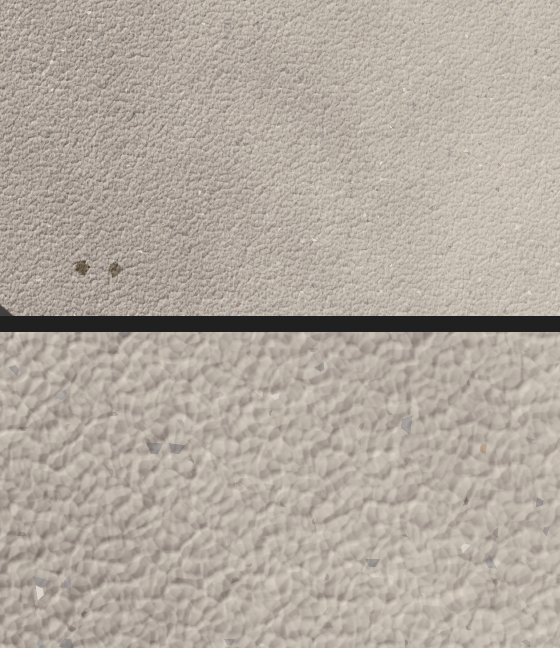
Top: the whole. Bottom: its middle third, enlarged.
Write a Shadertoy shader that draws this texture.

```glsl
// Sunlit worn asphalt: crisp cellular grains are lit by height differences,
// with coarse relief at the left fading to a pale, smoother right side.
// Grit, sparse mineral chips, two brown stains and a dark corner lie on top.

#define GRAIN_ROWS 78.0
#define ROUGH_CONTRAST 0.295
#define SMOOTH_CONTRAST 0.155
#define ROUGH_TONE 0.672
#define SMOOTH_TONE 0.768
#define WEAR_AMOUNT 0.024
#define LIGHT_DIR vec2(-0.42, 0.91)
#define PALE_CHIP vec3(0.90, 0.88, 0.85)
#define SLATE_CHIP vec3(0.49, 0.48, 0.48)
#define RUST_CHIP vec3(0.66, 0.54, 0.43)
#define STAIN_COLOR vec3(0.37, 0.32, 0.25)
#define CORNER_COLOR vec3(0.22, 0.21, 0.21)

vec3 hash3(vec2 cell) {
    vec3 q = fract(cell.xyx * vec3(0.1031, 0.1030, 0.0973));
    q += dot(q, q.yxz + 33.33);
    return fract((q.xxy + q.yzz) * q.zyx);
}

// Cellular height with narrow creases: grains of uneven height and tilt
float grainHeight(vec2 p) {
    vec2 cell = floor(p);
    float sum = 0.0;
    for (int y = -1; y <= 1; y++)
    for (int x = -1; x <= 1; x++) {
        vec2 id = cell + vec2(x, y);
        vec3 rnd = hash3(id);
        vec2 d = id + rnd.xy - p;
        float tilt = dot(d, rnd.zx - 0.5);
        sum += exp(30.0 * (0.42 * rnd.z + 0.5 * tilt - dot(d, d)));
    }
    return log(sum + 1e-9) / 30.0;
}

// Positive on slopes that face the light
float relief(vec2 p) {
    vec2 reach = 0.21 * LIGHT_DIR;
    return grainHeight(p - reach) - grainHeight(p + reach);
}

// Scattered angular chips; x is coverage, y is a random value per chip
vec2 chips(vec2 p, float rows, float share, float size) {
    vec2 q = p * rows;
    vec2 id = floor(q);
    vec3 rnd = hash3(id + rows * 3.7);
    vec3 form = hash3(id + rows * 8.3);
    vec2 d = q - id - mix(vec2(0.3), vec2(0.7), rnd.xy);
    float a = 6.2832 * form.x;
    d = mat2(cos(a), sin(a), -sin(a), cos(a)) * d;
    d.y *= 1.0 + 0.9 * form.y;
    float dist = max(abs(d.x) + 0.4 * d.y, abs(d.y));
    float radius = size * mix(0.5, 1.0, form.z * form.z);
    float edge = 0.6 * rows / iResolution.y;
    float cover = 1.0 - smoothstep(radius - edge, radius + edge, dist);
    return vec2(cover * step(rnd.z, share), form.y);
}

// Broad uneven wear from layered sines
float wear(vec2 p) {
    float sum = 0.0, amp = 0.5;
    for (int i = 0; i < 5; i++) {
        p = mat2(0.8, 0.6, -0.6, 0.8) * p * 1.9 + 1.7;
        sum += amp * sin(p.x + 1.3 * sin(p.y)) * cos(0.8 * p.y);
        amp *= 0.75;
    }
    return sum;
}

void mainImage(out vec4 fragColor, in vec2 fragCoord) {
    vec2 p = fragCoord / iResolution.y;
    float across = fragCoord.x / iResolution.x;
    float patchy = wear(p * 2.5);
    float smoothness = smoothstep(0.0, 0.95, across + 0.08 * (p.y - 0.5) + 0.05 * patchy);

    // Grain relief, with slightly compressed highlights
    vec2 q = p + 0.002 * sin(p.yx * 97.0 + 2.0 * sin(p * 61.0));
    float slope = relief(q * GRAIN_ROWS) + 0.65 * relief(q.yx * GRAIN_ROWS * 1.7 + 17.0);
    slope += 0.25 * relief(q * GRAIN_ROWS * 0.45 + 41.0);
    slope = slope < 0.0 ? slope : 0.72 * slope;
    float tone = mix(ROUGH_TONE, SMOOTH_TONE, smoothness);
    tone += mix(ROUGH_CONTRAST, SMOOTH_CONTRAST, smoothness) * slope + WEAR_AMOUNT * patchy;

    // Dark grit and small bright facets
    vec2 grit = chips(p + 2.7, 62.0, mix(0.16, 0.07, smoothness), 0.3);
    vec2 facet = chips(p + 7.9, 57.0, 0.08, 0.27);
    tone += 0.07 * facet.x * facet.y - mix(0.14, 0.1, smoothness) * grit.x * grit.y;
    tone = clamp(tone, 0.36, 0.87);
    vec3 color = tone * mix(vec3(1.0, 0.925, 0.87), vec3(1.0, 0.955, 0.903),
                            smoothstep(0.5, 0.8, tone));

    // Slate, rust and pale mineral chips
    vec2 slate = chips(p, 34.0, mix(0.15, 0.04, smoothness), 0.26);
    vec2 rust = chips(p + 5.3, 29.0, 0.025, 0.16);
    vec2 pale = chips(p + 9.1, 25.0, 0.055, 0.18);
    color = mix(color, SLATE_CHIP + 0.12 * slate.y + 0.15 * slope, 0.65 * slate.x);
    color = mix(color, RUST_CHIP + 0.15 * slope, 0.6 * rust.x);
    color = mix(color, PALE_CHIP, mix(0.45, 0.95, pale.y) * pale.x);

    // Two ragged stains
    for (int i = 0; i < 2; i++) {
        float n = float(i);
        vec2 d = p - vec2(0.259 + 0.104 * n, 0.153 - 0.007 * n);
        float ragged = 0.006 * slope + 0.002 * sin(d.x * 210.0 + n) * sin(d.y * 170.0 + 1.0);
        float stain = 1.0 - smoothstep(0.015, 0.027, length(d) + ragged);
        color = mix(color, STAIN_COLOR + 0.25 * slope, (0.88 - 0.2 * n) * stain);
    }

    // Shaded lower left corner
    float corner = 1.0 - smoothstep(0.032, 0.042, p.x * 0.85 + p.y);
    color = mix(color, CORNER_COLOR, 0.9 * corner);
    fragColor = vec4(color, 1.0);
}
```
